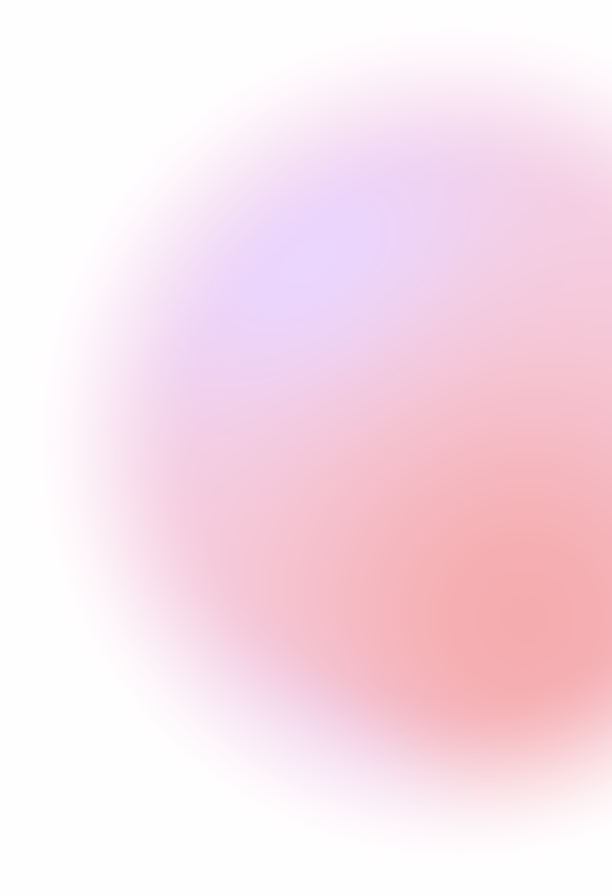
Give the GLSL for this background, as a Shadertoy shader.

```glsl
// A soft blurred disc on white, blending lavender, pink and coral glows.

// Positions and sizes are in units of the canvas height.
const vec2  DISC_CENTER    = vec2(0.508, 0.508);
const float DISC_RADIUS    = 0.384;
const float EDGE_BLUR      = 0.102;

const vec2  CORAL_CENTER   = vec2(0.586, 0.310);
const vec2  CORAL_SIZE     = vec2(0.273);
const vec2  LAVENDER_CENTER = vec2(0.345, 0.707);
const vec2  LAVENDER_SIZE  = vec2(0.225, 0.135);
const float LAVENDER_ANGLE = 0.57;
const vec2  RIM_CENTER     = vec2(0.352, 0.154);
const vec2  RIM_SIZE       = vec2(0.200, 0.080);
const float RIM_ANGLE      = -0.53;
const float RIM_STRENGTH   = 0.55;

const vec3  WHITE          = vec3(1.0, 0.998, 1.0);
const vec3  PINK           = vec3(0.962, 0.815, 0.890);
const vec3  CORAL          = vec3(0.960, 0.675, 0.685);
const vec3  LAVENDER       = vec3(0.920, 0.838, 0.995);

// Rotated elliptical Gaussian with a peak of one.
float glow(vec2 p, vec2 center, vec2 size, float angle) {
    vec2 d = p - center;
    float c = cos(angle), s = sin(angle);
    vec2 q = vec2(c * d.x + s * d.y, c * d.y - s * d.x) / size;
    return exp(-dot(q, q));
}

void mainImage(out vec4 fragColor, in vec2 fragCoord) {
    vec2 p = fragCoord / iResolution.y;

    // Colour field inside the disc
    vec3 tint = mix(PINK, CORAL, glow(p, CORAL_CENTER, CORAL_SIZE, 0.0));
    tint = mix(tint, LAVENDER, glow(p, LAVENDER_CENTER, LAVENDER_SIZE, LAVENDER_ANGLE));
    tint = mix(tint, LAVENDER, RIM_STRENGTH * glow(p, RIM_CENTER, RIM_SIZE, RIM_ANGLE));

    // Blurred disc coverage
    float edge = length(p - DISC_CENTER) - DISC_RADIUS;
    float coverage = 1.0 - smoothstep(-EDGE_BLUR, EDGE_BLUR, edge);

    fragColor = vec4(mix(WHITE, tint, coverage), 1.0);
}
```
